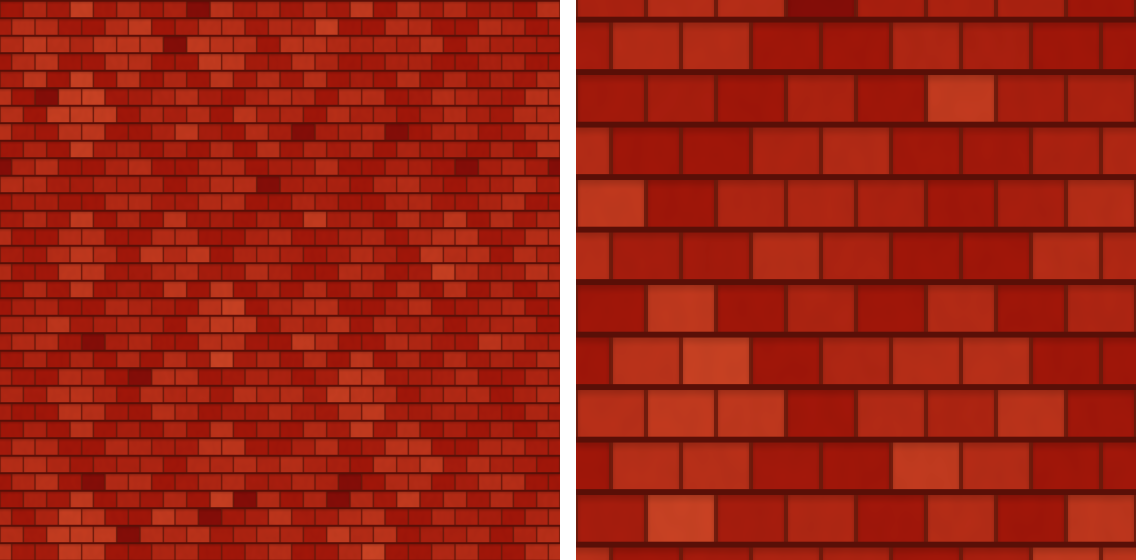
Left: the whole. Right: its middle third, enlarged.
Reproduce this texture procedurally as a Shadertoy shader.

```glsl
const vec2 GRID = vec2(24.0, 32.0);      // bricks across, rows up
const vec2 DIAMOND = vec2(4.0, 8.0);     // bricks and rows per diamond repeat
const vec2 WEAR = vec2(96.0, 64.0);      // wear noise cells

const vec3 BASE_RED = vec3(0.62, 0.085, 0.036);
const vec3 LIGHT_RED = vec3(0.78, 0.26, 0.14);
const vec3 DEEP_RED = vec3(0.51, 0.05, 0.03);
const vec3 JOINT_BROWN = vec3(0.41, 0.10, 0.045);
const vec3 LEDGE_BROWN = vec3(0.35, 0.06, 0.028);

float hash(vec2 cell, float seed) {
    uvec2 n = uvec2(ivec2(cell));
    uint h = n.x * 73856093u ^ n.y * 19349663u ^ uint(seed) * 83492791u;
    h = (h ^ (h >> 16)) * 2146121u;
    h = (h ^ (h >> 15)) * 2221713u;
    h ^= h >> 16;
    return float(h & 65535u) / 65536.0;
}

float cornerSlope(vec2 corner, vec2 offset, vec2 period) {
    float angle = 6.28319 * hash(mod(corner, period), 7.0);
    return dot(vec2(cos(angle), sin(angle)), offset);
}

// Gradient noise that wraps after a whole number of cells
float gradientNoise(vec2 p, vec2 period) {
    vec2 i = floor(p), f = p - i;
    vec2 u = f * f * f * (f * (f * 6.0 - 15.0) + 10.0);
    vec2 e = vec2(1.0, 0.0);
    float low = mix(cornerSlope(i, f, period),
                    cornerSlope(i + e.xy, f - e.xy, period), u.x);
    float high = mix(cornerSlope(i + e.yx, f - e.yx, period),
                     cornerSlope(i + e.xx, f - e.xx, period), u.x);
    return mix(low, high, u.y);
}

// Lightness of the stepped diamond holding a brick, or zero outside
float diamondLevel(vec2 brickCentre, vec2 origin, float seed) {
    vec2 q = (brickCentre - origin) / DIAMOND;
    vec2 id = floor(q + 0.5);
    vec2 d = abs(q - id) * DIAMOND;
    float inside = step(2.0 * d.x + d.y, 2.1);
    float strength = hash(mod(id, GRID / DIAMOND), seed);
    return inside * mix(0.34, 0.80, strength * strength * strength);
}

vec3 brickColor(vec2 brick, vec2 centre) {
    vec2 id = mod(brick, GRID);
    float level = diamondLevel(centre, vec2(1.5, 5.0), 1.0)
                + diamondLevel(centre, vec2(3.5, 1.0), 2.0);
    float deep = step(level, 0.0) * step(0.95, hash(id, 3.0));
    float jitter = hash(id, 4.0) - 0.5;
    level += 0.38 * jitter + 0.25 * step(0.94, hash(id, 5.0));
    vec3 color = mix(BASE_RED, LIGHT_RED, clamp(level, 0.0, 1.0));
    return mix(color, DEEP_RED, deep);
}

// Smoothed coverage of a line
float lineMask(float dist, float halfWidth, float pixel) {
    return 1.0 - smoothstep(halfWidth - 0.6 * pixel, halfWidth + 0.6 * pixel, dist);
}

void mainImage(out vec4 fragColor, in vec2 fragCoord) {
    vec2 uv = fragCoord / iResolution.xy;
    vec2 pixel = GRID / iResolution.xy;

    // Running bond: every second row slides by half a brick
    vec2 p = uv * GRID;
    float row = floor(p.y);
    float slide = 0.5 * (1.0 - mod(row, 2.0));
    vec2 brick = vec2(floor(p.x + slide), row);
    vec2 f = vec2(p.x + slide, p.y) - brick;
    vec3 color = brickColor(brick, vec2(brick.x - slide + 0.5, row));

    // Shadow below the upper row, soft sides and faint wear
    float side = min(f.x, 1.0 - f.x);
    color *= mix(0.84, 1.0, smoothstep(0.06, 0.30, 1.0 - f.y));
    color *= mix(0.93, 1.0, smoothstep(0.02, 0.09, side));
    color *= 1.0 + 0.03 * gradientNoise(uv * WEAR, WEAR);

    // Upright joints, then the dark ledge between rows
    float ledge = abs(fract(p.y + 0.54) - 0.5);
    color = mix(color, JOINT_BROWN, 0.9 * lineMask(side, 0.029, pixel.x));
    color = mix(color, LEDGE_BROWN, lineMask(ledge, 0.056, pixel.y));

    fragColor = vec4(color, 1.0);
}
```
